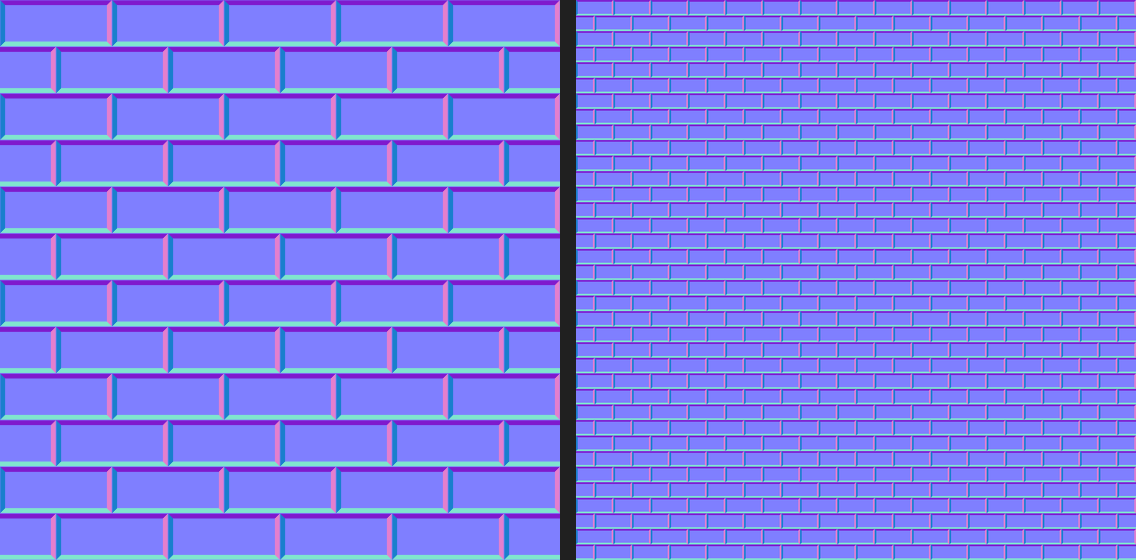
Left, the tile; right, the same tile 3 across and 3 down.
Write a Shadertoy shader that draws this texture map.

```glsl
// Tangent-space normal map of a running-bond brick wall with bevelled bricks.
// Each brick is a flat face framed by four mitred slopes, found from the
// distance to its nearest side; whole repeats make the tile seamless.

const vec2 BRICK_COUNT = vec2(5.0, 12.0);
const float ROW_SHIFT = 0.5;        // offset of alternate rows, in bricks
const float JOINT_HALF = 0.0007;    // half width of the flat joint
const float BEVEL_END = 0.0092;     // distance from cell side to flat face
const float EDGE_SOFTNESS = 0.0009; // half width of the blended edges
const float BEVEL_TILT = 0.92;      // slope angle in radians

// Position relative to the brick centre, in canvas units.
vec2 brickLocal(vec2 uv, vec2 count, float shift) {
    vec2 cell = uv * count;
    float shifted = 1.0 - mod(floor(cell.y), 2.0);
    cell.x += shift * shifted;
    return (fract(cell) - 0.5) / count;
}

// Soft step centred on an edge.
float softEdge(float edge, float value, float soft) {
    return smoothstep(edge - soft, edge + soft, value);
}

// One inside the sloped frame, zero on the joint and on the face.
float bevelMask(float dist, float inner, float outer, float soft) {
    return softEdge(inner, dist, soft) * (1.0 - softEdge(outer, dist, soft));
}

// Outward direction of the nearest side, blended across the mitres.
vec2 slopeDirection(vec2 local, vec2 sideDist, float soft) {
    float horizontal = softEdge(0.0, sideDist.y - sideDist.x, soft);
    vec2 outward = vec2(local.x < 0.0 ? -1.0 : 1.0,
                        local.y < 0.0 ? -1.0 : 1.0);
    return outward * vec2(horizontal, 1.0 - horizontal);
}

// Surface normal of a bevelled brick; the green axis points down the canvas.
vec3 brickNormal(vec2 local, vec2 halfSize, float tilt, float soft) {
    vec2 sideDist = halfSize - abs(local);
    float dist = min(sideDist.x, sideDist.y);
    float mask = bevelMask(dist, JOINT_HALF, BEVEL_END, soft);
    vec2 direction = slopeDirection(local, sideDist, soft);
    vec3 slope = vec3(direction * vec2(1.0, -1.0) * sin(tilt), cos(tilt));
    return mix(vec3(0.0, 0.0, 1.0), slope, mask);
}

// Packs a normal into colour.
vec3 encodeNormal(vec3 normal) {
    return normal * 0.5 + vec3(0.497, 0.499, 0.5);
}

void mainImage(out vec4 fragColor, in vec2 fragCoord) {
    vec2 uv = fragCoord / iResolution.xy;
    float pixel = 1.0 / min(iResolution.x, iResolution.y);
    float soft = max(EDGE_SOFTNESS, 0.6 * pixel);

    vec2 local = brickLocal(uv, BRICK_COUNT, ROW_SHIFT);
    vec3 normal = brickNormal(local, 0.5 / BRICK_COUNT, BEVEL_TILT, soft);
    fragColor = vec4(encodeNormal(normal), 1.0);
}
```
